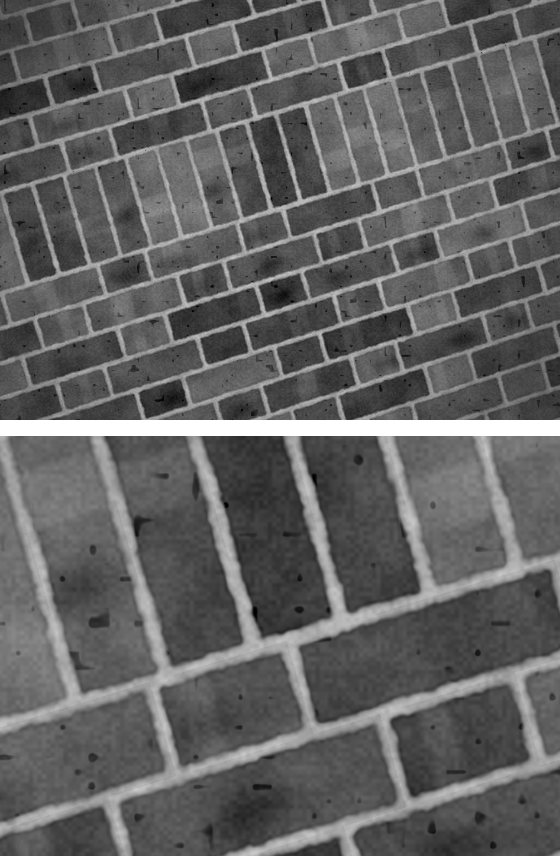
Top, the full canvas; bottom, a detail of the centre.
Give the GLSL for this texture, as a Shadertoy shader.

```glsl
float hash(vec2 p) {
    return fract(sin(dot(p, vec2(127.1, 311.7))) * 43758.5453);
}

float noise(vec2 p) {
    vec2 i = floor(p), f = fract(p);
    f = f * f * (3.0 - 2.0 * f);
    return mix(mix(hash(i), hash(i + vec2(1, 0)), f.x),
               mix(hash(i + vec2(0, 1)), hash(i + vec2(1, 1)), f.x), f.y);
}

float fbm(vec2 p) {
    float sum = 0.0, gain = 0.5;
    for (int i = 0; i < 4; i++) {
        sum += gain * noise(p);
        p = p * 2.03 + 17.3;
        gain *= 0.5;
    }
    return sum / 0.9375;
}

float roundBox(vec2 p, vec2 halfSize, float radius) {
    vec2 q = abs(p) - halfSize + radius;
    return length(max(q, 0.0)) + min(max(q.x, q.y), 0.0) - radius;
}

// Finds the brick at a wall point: offset from its centre, half size and id
void findBrick(vec2 wall, vec2 scale, out vec2 local, out vec2 halfSize, out vec2 id) {
    const float soldierHeight = 2.88;
    if (wall.y > 0.0 && wall.y < soldierHeight) {
        // Upright course
        float column = wall.x / 0.2174 - 0.38;
        id = vec2(floor(column), 0.0);
        local = vec2((fract(column) - 0.5) * 0.2174, wall.y - 0.5 * soldierHeight);
        halfSize = 0.5 * vec2(0.2174, soldierHeight);
    } else {
        // Long and short bricks alternate, each course shifted by half a period
        float y = wall.y < 0.0 ? wall.y : wall.y - soldierHeight + 1.0;
        float course = floor(y);
        float x = wall.x - 0.97 + 0.5 * mod(course, 2.0);
        x += 0.02 * (hash(vec2(course, 4.0)) - 0.5);
        float f = fract(x);
        bool isLong = f < 0.665;
        id = vec2(2.0 * floor(x) + (isLong ? 0.0 : 1.0), course);
        local = vec2(f - (isLong ? 0.3325 : 0.8325), fract(y) - 0.5);
        halfSize = vec2(isLong ? 0.3325 : 0.1675, 0.5);
    }
    local *= scale;
    halfSize *= scale;
}

void mainImage(out vec4 fragColor, in vec2 fragCoord) {
    vec2 p = fragCoord / iResolution.y;

    // Tilted wall with slight perspective; y counts courses downward
    float down = 1.0 - p.y;
    vec2 scale = vec2(0.358 * (1.0 - 0.07 * p.x), 0.0799 * (1.0 - 0.045 * p.x));
    vec2 wall = vec2((0.96 * p.x - 0.28 * down) / 0.358 * (1.0 + 0.0525 * p.x),
                     (0.96 * down + 0.28 * p.x - 0.441) / scale.y);

    vec2 local, halfSize, id;
    findBrick(wall, scale, local, halfSize, id);
    float tint = hash(id + 3.7);
    float variant = hash(id + 21.3);

    // Rough brick outline
    float rough = (noise(p * 75.0) - 0.5) * 0.003 + (noise(p * 190.0) - 0.5) * 0.002;
    float d = roundBox(local, halfSize - 0.0064, 0.004) + rough;
    float edge = 0.0015 + 0.7 / iResolution.y;

    // Brick face: own tone, blotches, kiln bands and soot
    vec2 grainPos = p * 22.0 + id * 7.1;
    float brick = 0.2 + 0.21 * tint + 0.17 * (fbm(grainPos) - 0.5);
    bool upright = halfSize.y > halfSize.x;
    float along = upright ? local.y : local.x;
    float reach = max(halfSize.x, halfSize.y);
    float band = abs(along - (variant - 0.5) * reach) - 0.2 * reach;
    brick += 0.06 * step(0.45, hash(id + 9.2)) * (1.0 - smoothstep(-0.004, 0.006, band));
    vec2 sootPos = (local - halfSize * vec2(variant - 0.5, 0.2)) / vec2(0.035, 0.018);
    brick -= 0.12 * step(0.75, hash(id + 5.5)) * exp(-dot(sootPos, sootPos));

    // Pits and a shaded rim
    brick -= 0.16 * smoothstep(0.86, 0.96, noise(p * 85.0 + 40.0));
    brick -= 0.05 * smoothstep(-0.005, 0.0, d);

    // Mortar, brightest at the middle of the joint
    float mortar = 0.46 + 0.13 * smoothstep(0.0, 0.005, d);
    mortar += 0.16 * (fbm(p * 45.0) - 0.5);
    mortar += 0.04 * smoothstep(-0.004, 0.004, local.y - local.x);

    float tone = mix(brick, mortar, smoothstep(-edge, edge, d));

    // Fine grain and darker corners
    tone += 0.07 * (noise(p * 290.0) - 0.5);
    vec2 fromCentre = p - vec2(0.66, 0.52);
    tone *= 1.12 - 0.38 * dot(fromCentre, fromCentre);
    tone *= 1.0 - 0.3 * smoothstep(0.45, 0.0, length(p - vec2(0.0, 1.0)));
    tone *= 1.0 - 0.2 * smoothstep(0.5, 0.0, length(p - vec2(1.33, 0.0)));
    fragColor = vec4(vec3(clamp(tone, 0.0, 1.0)), 1.0);
}
```
